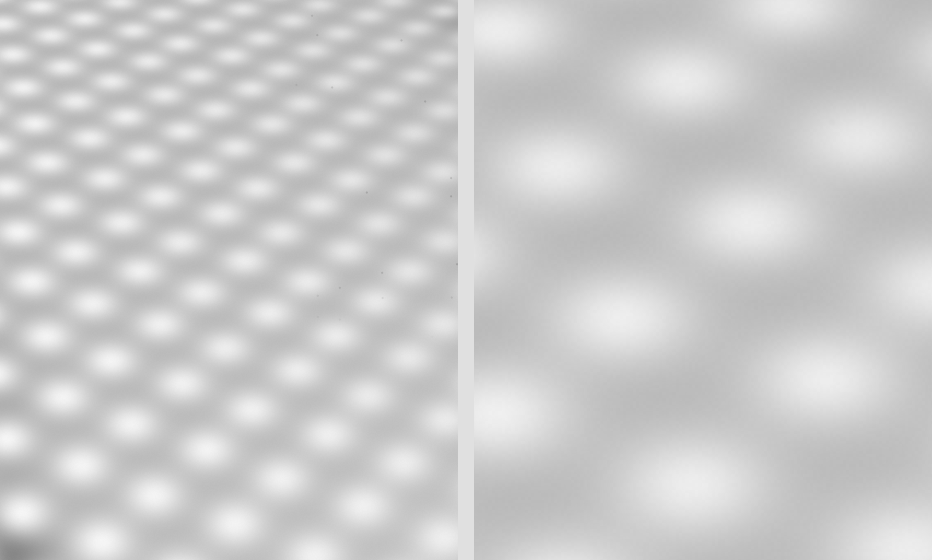
Left: the whole. Right: its middle third, enlarged.
This pattern is drawn by a WebGL 1 fragment shader. Its source:

```glsl
precision highp float;
// Soft pale bumps on a grey sheet, in a staggered lattice receding in perspective.

uniform vec2 u_resolution;

#define ORIGIN vec2(0.3594, 0.3047)   // lattice cell (0,0), y measured downward
#define AXIS_U vec2(0.0969, 0.0251)   // step along a row
#define AXIS_V vec2(0.0197, 0.0601)   // step to the next row
#define TILT vec2(-0.0150, -0.0440)   // perspective change of depth per step
#define STAGGER vec2(-0.041, 0.034)   // offset of every second column
#define BUMP_SIZE vec2(0.0280, 0.0156)
#define BUMP_VARIATION 0.014
#define GRAIN 0.008
#define DUST 0.10

float hash(vec2 p) {
  vec3 q = fract(vec3(p.xyx) * 0.1031);
  q += dot(q, q.yzx + 33.33);
  return fract((q.x + q.y) * q.z);
}

float depthAt(vec2 cell) {
  return 1.0 + dot(TILT, cell);
}

vec2 latticeToCanvas(vec2 cell) {
  return (ORIGIN + AXIS_U * cell.x + AXIS_V * cell.y) / depthAt(cell);
}

// Inverse of the projection: a 2x2 linear system solved by determinants.
vec2 canvasToLattice(vec2 p) {
  vec2 a = AXIS_U - TILT.x * p;
  vec2 b = AXIS_V - TILT.y * p;
  vec2 r = p - ORIGIN;
  return vec2(r.x * b.y - r.y * b.x, a.x * r.y - a.y * r.x) / (a.x * b.y - a.y * b.x);
}

// Sum of the soft bumps around the nearest lattice cell.
float bumps(vec2 p) {
  vec2 nearest = floor(canvasToLattice(p) + 0.5);
  float sum = 0.0;
  for (int j = -1; j <= 1; j++) {
    for (int i = -1; i <= 1; i++) {
      vec2 id = nearest + vec2(float(i), float(j));
      vec2 cell = id + STAGGER * mod(id.x, 2.0);
      float depth = depthAt(cell);
      vec2 size = BUMP_SIZE / vec2(depth, depth * depth);
      vec2 d = (p - latticeToCanvas(cell)) / size;
      float strength = 1.0 + BUMP_VARIATION * 4.0 * (hash(id + 40.0) - 0.5);
      sum += strength * exp(-0.5 * dot(d, d));
    }
  }
  return sum;
}

float softSpot(vec2 p, vec2 centre, vec2 radius) {
  vec2 d = (p - centre) / radius;
  return exp(-dot(d, d));
}

// Sparse tiny specks, one candidate per grid cell.
float dust(vec2 p) {
  vec2 g = p * 24.0;
  vec2 id = floor(g);
  vec2 centre = 0.2 + 0.6 * vec2(hash(id + 7.0), hash(id + 19.0));
  float speck = 1.0 - smoothstep(0.02, 0.07, length(g - id - centre));
  return speck * step(0.86, hash(id + 3.0));
}

void main() {
  vec2 p = gl_FragCoord.xy / u_resolution.y;
  p.y = 1.0 - p.y;
  float right = p.x * u_resolution.y / u_resolution.x;
  float edge = u_resolution.x / u_resolution.y;

  // Valley tone, with shaded left side and two dark corners.
  float valley = mix(0.688, mix(0.700, 0.748, p.y), right);
  valley -= 0.26 * softSpot(p, vec2(0.0, 1.0), vec2(0.085, 0.075));
  valley -= 0.05 * softSpot(p, vec2(0.0, 0.80), vec2(0.06, 0.20));
  valley -= 0.10 * softSpot(p, vec2(edge, 0.025), vec2(0.06, 0.030));

  // Crest tone, fading to the right and into the distance.
  float crest = mix(mix(0.94, 0.975, p.y), mix(0.845, 0.935, p.y), right);

  float tone = mix(valley, crest, bumps(p));
  tone -= DUST * dust(p) * smoothstep(0.55, 0.75, right) * smoothstep(0.65, 0.45, p.y);
  tone += GRAIN * (hash(floor(p * 512.0)) - 0.5);
  gl_FragColor = vec4(vec3(clamp(tone, 0.0, 1.0)), 1.0);
}
```
